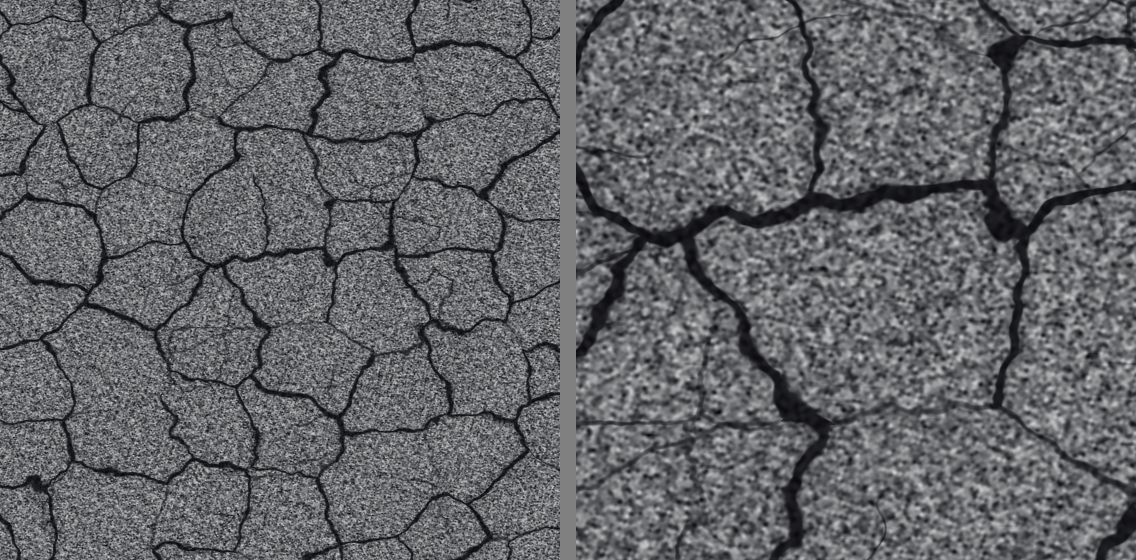
Left: the whole. Right: its middle third, enlarged.
A Shadertoy shader for this texture:

```glsl
// Cracked dry asphalt: gently warped Voronoi plates split by thin dark cracks.
// Each plate border has its own width, hairline cracks break up some plates,
// and layers of turned value noise give the fine, slightly horizontal grain.

const float BASE_GREY = 0.432;
const float CRACK_GREY = 0.07;
const vec2 PLATE_GRID = vec2(6.6, 7.6);
const vec2 FINE_GRID = vec2(10.0, 12.0);

float hash(vec2 p) {
    return fract(sin(dot(p, vec2(127.1, 311.7))) * 43758.5453);
}

vec2 hash2(vec2 p) {
    return vec2(hash(p), hash(p + vec2(37.2, 91.7)));
}

float noise(vec2 p) {
    vec2 i = floor(p), f = fract(p);
    f = f * f * (3.0 - 2.0 * f);
    float low = mix(hash(i), hash(i + vec2(1, 0)), f.x);
    float high = mix(hash(i + vec2(0, 1)), hash(i + vec2(1, 1)), f.x);
    return mix(low, high, f.y);
}

// Noise centred on zero
float grain(vec2 p, float amount) {
    return amount * (noise(p) - 0.5);
}

vec2 turn(vec2 p, float angle) {
    float c = cos(angle), s = sin(angle);
    return vec2(c * p.x - s * p.y, s * p.x + c * p.y);
}

vec2 warp(vec2 p, float scale, float amount) {
    vec2 q = p * scale;
    return amount * (vec2(noise(q + 13.7), noise(q + 71.3)) - 0.5);
}

// Bend borders from broad curves down to small teeth, without folding
vec2 raggedDomain(vec2 p) {
    return p + warp(p, 1.4, 0.36) + warp(p, 4.3, 0.12)
             + warp(p, 11.0, 0.045) + warp(p, 31.0, 0.016);
}

vec2 plateCentre(vec2 cell) {
    return cell + 0.5 + 0.8 * (hash2(cell) - 0.5);
}

// x: crack core, y: soft dark shoulder. Widths are in grid cells.
vec2 cracks(vec2 p, float minWidth, float maxWidth, float blur) {
    vec2 base = floor(p), nearCell = base, nearOffset = vec2(0.0);
    float best = 1e3;
    for (int y = -1; y <= 1; y++)
    for (int x = -1; x <= 1; x++) {
        vec2 cell = base + vec2(x, y);
        vec2 offset = plateCentre(cell) - p;
        float d = dot(offset, offset);
        if (d < best) { best = d; nearCell = cell; nearOffset = offset; }
    }

    // Every border gets a width shared by the two plates it divides
    vec2 result = vec2(0.0);
    for (int y = -2; y <= 2; y++)
    for (int x = -2; x <= 2; x++) {
        vec2 cell = nearCell + vec2(x, y);
        if (x == 0 && y == 0) continue;
        vec2 offset = plateCentre(cell) - p;
        float d = dot(0.5 * (nearOffset + offset), normalize(offset - nearOffset));
        float pick = fract(hash(cell + 5.3) + hash(nearCell + 5.3));
        float width = mix(minWidth, maxWidth, pick);
        float strength = mix(0.3, 1.0, smoothstep(0.0, 0.3, pick));
        float core = 1.0 - smoothstep(width - blur, width + blur, d);
        float shoulder = exp(-d / (1.3 * width));
        result = max(result, strength * vec2(core, shoulder));
    }
    return result;
}

// Fine grain in turned layers, then short horizontal scratches
float surface(vec2 uv) {
    float grey = BASE_GREY;
    grey += grain(turn(uv, 0.31) * vec2(300.0, 380.0), 0.40);
    grey += grain(turn(uv, -0.47) * vec2(390.0, 430.0) + 19.0, 0.36);
    grey += grain(turn(uv, 0.06) * vec2(110.0, 240.0) + 47.0, 0.10);
    float scratch = smoothstep(0.82, 0.96, noise(turn(uv, 0.05) * vec2(42.0, 230.0) + 29.0));
    return grey - 0.09 * scratch;
}

void mainImage(out vec4 fragColor, in vec2 fragCoord) {
    vec2 uv = fragCoord / iResolution.y;
    float pixel = 1.0 / iResolution.y;

    // Main plate borders swell a little along their length
    vec2 plates = raggedDomain(uv * PLATE_GRID);
    float swell = mix(0.75, 1.25, noise(uv * 40.0 + 7.0));
    vec2 major = cracks(plates, 0.011 * swell, 0.031 * swell,
                        0.006 + 0.7 * pixel * PLATE_GRID.y);

    // Hairline cracks appear only in patches
    vec2 hairs = raggedDomain(uv * FINE_GRID + 31.0);
    vec2 minor = cracks(hairs, 0.006, 0.021, 0.006 + 0.7 * pixel * FINE_GRID.y);
    float patches = smoothstep(0.56, 0.76, noise(uv * 9.0 + 57.0));

    float grey = surface(uv);
    grey *= 1.0 - 0.3 * major.y;
    grey *= 1.0 - patches * (0.5 * minor.x + 0.1 * minor.y);
    float crackGrey = CRACK_GREY + grain(turn(uv, 0.6) * 300.0 + 11.0, 0.10);
    grey = clamp(mix(grey, crackGrey, 0.93 * major.x), 0.02, 0.85);

    // Cool grey, bluest in the shadows
    fragColor = vec4(grey, grey * 1.01, grey + 0.014, 1.0);
}
```
